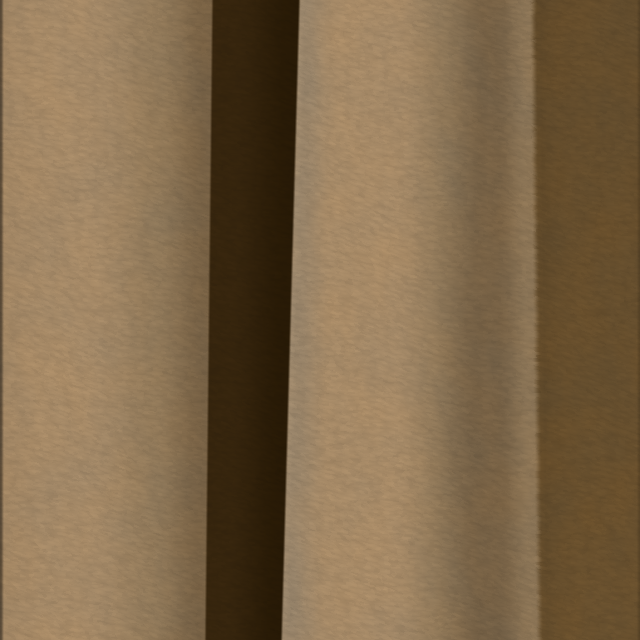
This texture is drawn by a three.js fragment shader. Its source:

```glsl
varying vec2 vUv;

const vec3 LIT = vec3(0.645, 0.535, 0.400);
const vec3 HALF_LIT = vec3(0.560, 0.468, 0.345);
const vec3 SHADE = vec3(0.465, 0.380, 0.270);
const vec3 RIM = vec3(0.620, 0.535, 0.425);
const vec3 BACK_CLOTH = vec3(0.400, 0.306, 0.175);
const vec3 GAP_SOFT = vec3(0.210, 0.143, 0.052);
const vec3 GAP_DEEP = vec3(0.155, 0.100, 0.022);

// Fold borders: x at the bottom, x at the top
const vec2 GAP_LEFT = vec2(0.321, 0.332);
const vec2 GAP_RIGHT = vec2(0.440, 0.468);
const vec2 BACK_LEFT = vec2(0.843, 0.833);

const vec2 FIBRE_SCALE = vec2(48.0, 150.0);
const vec2 GRAIN_SCALE = vec2(130.0, 260.0);
const float FIBRE_SLANT = 0.22;
const float FIBRE_DEPTH = 0.065;
const float GRAIN_DEPTH = 0.045;
const float MOTTLE_DEPTH = 0.020;
const float EDGE_SOFTNESS = 0.0025;

vec2 hash2(vec2 p) {
  vec2 q = vec2(dot(p, vec2(127.1, 311.7)), dot(p, vec2(269.5, 183.3)));
  return fract(sin(q) * 43758.55);
}

// Cellular noise: x is the nearest distance, y a random tone per cell
vec2 cells(vec2 p) {
  vec2 cell = floor(p);
  vec2 nearest = vec2(4.0, 0.0);
  for (int j = -1; j <= 1; j++) {
    for (int i = -1; i <= 1; i++) {
      vec2 id = cell + vec2(float(i), float(j));
      vec2 seed = hash2(id);
      float d = length(id + seed - p);
      if (d < nearest.x) nearest = vec2(d, hash2(id + 17.0).x);
    }
  }
  return nearest;
}

// Layered sines for broad, uneven dye
float mottle(vec2 p) {
  float sum = 0.0;
  float gain = 0.5;
  for (int i = 0; i < 4; i++) {
    sum += gain * sin(p.x + 1.7 * sin(p.y)) * sin(p.y + 1.3 * sin(p.x * 0.8));
    p = mat2(1.5, 0.9, -0.9, 1.5) * p + 2.3;
    gain *= 0.65;
  }
  return sum;
}

float rightOf(float x, float edge, float softness) {
  return smoothstep(edge - softness, edge + softness, x);
}

vec3 leftFold(float x, float edge) {
  float t = x / edge;
  vec3 c = mix(LIT * 0.97, LIT, smoothstep(0.0, 0.25, t));
  c = mix(c, HALF_LIT, smoothstep(0.42, 0.80, t));
  c = mix(c, SHADE, smoothstep(0.74, 0.98, t));
  return c * mix(0.55, 1.0, smoothstep(0.001, 0.007, x));
}

vec3 middleFold(float x, float y, float start, float end) {
  float t = (x - start) / (end - start);
  vec3 c = mix(RIM * 0.96, LIT, smoothstep(0.02, 0.16, t));
  c = mix(c, HALF_LIT, smoothstep(0.42, 0.64, t));
  c = mix(c, SHADE, smoothstep(0.58, 0.78, t + 0.02 * sin(y * 5.0)));
  c = mix(c, HALF_LIT * 0.97, smoothstep(0.84, 0.97, t));
  return mix(c, RIM, 0.7 * exp(-pow((x - start - 0.004) / 0.004, 2.0)));
}

void main() {
  float x = vUv.x;
  float y = vUv.y;
  float gapLeft = mix(GAP_LEFT.x, GAP_LEFT.y, y);
  float gapRight = mix(GAP_RIGHT.x, GAP_RIGHT.y, y);
  float backLeft = mix(BACK_LEFT.x, BACK_LEFT.y, y);

  // Woven surface
  vec2 weave = vec2(x, y + FIBRE_SLANT * x);
  weave.y += 0.004 * sin(x * 23.0 + y * 9.0);
  vec2 fibre = cells(weave * FIBRE_SCALE);
  vec2 grain = cells(weave * GRAIN_SCALE);
  float dye = mottle(vec2(x * 22.0, y * 15.0));
  float texture = FIBRE_DEPTH * (0.45 - fibre.x + 0.5 * (fibre.y - 0.5))
    + GRAIN_DEPTH * (grain.y - 0.5) + MOTTLE_DEPTH * dye;

  // Folds from left to right
  float inGap = rightOf(x, gapLeft, EDGE_SOFTNESS);
  float pastGap = rightOf(x, gapRight, EDGE_SOFTNESS);
  float inBack = rightOf(x, backLeft + 0.002 * (fibre.y - 0.5), 0.006);
  float gapDepth = smoothstep(0.25, 0.95, (x - gapLeft) / (gapRight - gapLeft));
  vec3 backCloth = BACK_CLOTH * (1.0 + 0.05 * (0.5 - y));
  backCloth *= 1.0 - 0.07 * exp(-abs(x - backLeft - 0.012) / 0.02);
  backCloth *= 1.0 - 0.15 * smoothstep(0.994, 1.0, x);

  vec3 color = leftFold(x, gapLeft);
  color = mix(color, mix(GAP_SOFT, GAP_DEEP, gapDepth), inGap);
  color = mix(color, middleFold(x, y, gapRight, backLeft), pastGap);
  color = mix(color, backCloth, inBack);

  // Fibres, with a faint warm and cool drift
  color *= 1.0 + texture;
  color += vec3(0.008, 0.0, -0.008) * dye * (1.0 - inGap + pastGap);
  gl_FragColor = vec4(color, 1.0);
}
```
